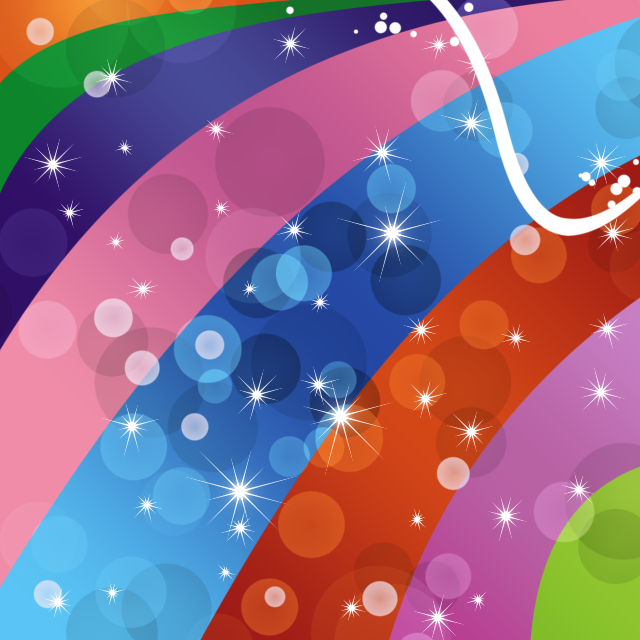
Write a three.js fragment shader that draws this background.

```glsl
// Draws sweeping rainbow bands with translucent bubbles, glints and a white ribbon.
varying vec2 vUv;

float hash(vec2 p) {
  return fract(sin(dot(p, vec2(127.1, 311.7))) * 43758.5453);
}

float fill(float d) {
  return 1. - smoothstep(-.0015, .0015, d);
}

// Cubic through four knots, in diagonal axes: u = x + y, v = y - x
float edgeHeight(float u, vec4 us, vec4 vs) {
  vec4 d = clamp(u, us.x, us.w) - us;
  vec3 s = (vs.yzw - vs.xyz) / (us.yzw - us.xyz);
  vec2 c = (s.yz - s.xy) / (us.zw - us.xy);
  return vs.x + d.x * (s.x + d.y * (c.x + d.z * (c.y - c.x) / (us.w - us.x)));
}

// Covers everything below an edge with a three-stop gradient
void addBand(inout vec3 colour, inout vec3 accent, vec2 p, vec4 us, vec4 vs, vec3 a, vec3 b, vec3 c, vec3 light) {
  float u = p.x + p.y;
  float m = fill((p.y - p.x - edgeHeight(u, us, vs)) * .707);
  float t = (u - us.x) / (us.w - us.x);
  vec3 band = mix(mix(a, b, smoothstep(0., .5, t)), c, smoothstep(.5, 1., t));
  colour = mix(colour, band, m);
  accent = mix(accent, light, m);
}

float bubble(vec2 p, vec2 centre, float r) {
  float d = length(p - centre);
  return fill(d - r) * (.7 + .3 * min(d / r, 1.));
}

float scatterBubbles(vec2 p, float cells, float chance, float seed) {
  float sum = 0.;
  for (int k = 0; k < 9; k++) {
    vec2 id = floor(p * cells) + vec2(mod(float(k), 3.), floor(float(k) / 3.)) - 1.;
    vec2 jitter = vec2(hash(id + seed), hash(id + seed + 5.3));
    float r = mix(.2, .46, hash(id + seed + 9.1)) / cells;
    sum += step(hash(id + seed + 2.7), chance) * bubble(p, (id + jitter) / cells, r);
  }
  return sum;
}

// Bubbles following just below a band edge
float trailBubbles(vec2 p, vec4 us, vec4 vs, float drop) {
  float sum = 0.;
  for (int i = 0; i < 7; i++) {
    float n = float(i);
    float u = mix(us.x + .16, us.w - .12, n / 6.);
    float v = edgeHeight(u, us, vs) - drop * (.5 + hash(vec2(n, drop)));
    sum += bubble(p, .5 * vec2(u - v, u + v), mix(.038, .056, hash(vec2(n, 4.))));
  }
  return sum;
}

// Bright core with twelve thin rays of uneven length
float glint(vec2 p, float size, float seed) {
  float r = length(p);
  float turn = (atan(p.y, p.x + .00001) / 6.2832 + .5) * 12.;
  float reach = size * mix(.4, 1., hash(vec2(floor(turn), seed)));
  float side = abs(sin((fract(turn) - .5) * .5236)) * r;
  float taper = max(1. - r / reach, 0.);
  float ray = (1. - smoothstep(0., .0008 + .0016 * taper, side)) * sqrt(taper);
  float core = r * r / (size * size);
  return ray + exp(-core * 80.) + .25 * exp(-core * 16.);
}

float scatterGlints(vec2 p, float cells, float seed) {
  float sum = 0.;
  for (int k = 0; k < 9; k++) {
    vec2 id = floor(p * cells) + vec2(mod(float(k), 3.), floor(float(k) / 3.)) - 1.;
    vec2 centre = (id + .15 + .7 * vec2(hash(id + seed), hash(id + seed + 3.7))) / cells;
    float size = mix(.012, .056, hash(id + seed + 8.2));
    sum += step(hash(id + seed + 6.4), .72) * glint(p - centre, size, hash(id));
  }
  return sum;
}

// Quadratic stroke whose half-width runs from r0 to r1
float stroke(vec2 p, vec2 a, vec2 b, vec2 c, float r0, float r1) {
  float best = 1.;
  vec2 last = a;
  for (int i = 1; i <= 16; i++) {
    float t = float(i) / 16.;
    vec2 next = mix(mix(a, b, t), mix(b, c, t), t), along = next - last;
    float h = clamp(dot(p - last, along) / dot(along, along), 0., 1.);
    best = min(best, length(p - last - along * h) - mix(r0, r1, t + (h - 1.) / 16.));
    last = next;
  }
  return best;
}

float dotCluster(vec2 p, vec2 centre, vec2 spread, float seed) {
  float m = 0.;
  for (int i = 0; i < 8; i++) {
    vec2 k = vec2(float(i), seed);
    vec2 offset = spread * (2. * vec2(hash(k), hash(k + 3.1)) - 1.);
    m = max(m, fill(length(p - centre - offset) - mix(.003, .01, hash(k + 7.9))));
  }
  return m;
}

void main() {
  vec2 p = vUv;
  // Bands, from the upper left corner down
  vec3 colour = mix(vec3(.96, .57, .18), vec3(.85, .32, .09), smoothstep(0., .17, length(p - vec2(.15, 1))));
  vec3 accent = vec3(.98, .68, .3);
  addBand(colour, accent, p, vec4(.87, 1.006, 1.162, 1.456), vec4(.87, .85, .772, .544), vec3(.05, .52, .17), vec3(.1, .58, .2), vec3(.08, .45, .16), vec3(.2, .85, .4));
  addBand(colour, accent, p, vec4(.698, 1.006, 1.182, 1.677), vec4(.698, .72, .662, .323), vec3(.19, .06, .4), vec3(.28, .29, .59), vec3(.18, .09, .4), vec3(.53, .5, .92));
  addBand(colour, accent, p, vec4(.453, .843, 1.319, 1.885), vec4(.453, .505, .433, .115), vec3(.94, .55, .66), vec3(.75, .33, .56), vec3(.93, .5, .62), vec3(.97, .76, .87));
  vec4 blueU = vec4(.082, .505, 1.235, 1.974), blueV = vec4(.082, .167, .193, -.026);
  addBand(colour, accent, p, blueU, blueV, vec3(.35, .77, .96), vec3(.14, .28, .64), vec3(.36, .77, .96), vec3(.4, .78, .96));
  vec4 redU = vec4(.313, .759, 1.195, 1.757), redV = vec4(-.313, -.205, -.159, -.243);
  addBand(colour, accent, p, redU, redV, vec3(.61, .1, .09), vec3(.83, .28, .09), vec3(.62, .1, .08), vec3(.95, .48, .16));
  addBand(colour, accent, p, vec4(.608, .987, 1.25, 1.535), vec4(-.608, -.471, -.442, -.465), vec3(.72, .22, .56), vec3(.72, .38, .64), vec3(.78, .5, .77), vec3(.9, .62, .88));
  addBand(colour, accent, p, vec4(.829, .916, 1.032, 1.271), vec4(-.829, -.765, -.712, -.729), vec3(.5, .74, .16), vec3(.56, .77, .18), vec3(.66, .84, .26), vec3(.88, .95, .58));

  // Translucent bubbles: dark, light, then pale
  float dark = .1 * scatterBubbles(p, 5., .6, 11.);
  for (int i = 0; i < 5; i++) {
    float angle = .5 + 1.09 * float(i);
    dark += .26 * bubble(p, vec2(.52, .5) + .13 * vec2(cos(angle), sin(angle)), .055);
  }
  float light = .14 * scatterBubbles(p, 4., .7, 23.) + .4 * scatterBubbles(p, 8., .2, 31.);
  light += .5 * trailBubbles(p, blueU, blueV, .08) + .45 * trailBubbles(p, redU, redV, .07);
  colour = mix(colour * (1. - min(dark, .5)), accent, min(light, .85));
  colour = mix(colour, vec3(.96, .92, .97), min(.7 * scatterBubbles(p, 15., .06, 47.), .85));

  // Ribbon and loose dots
  vec2 bend = vec2(.784, .792), base = vec2(.888, .645);
  float ribbon = stroke(p, vec2(.68, 1.006), vec2(.749, .935), bend, .01, .011);
  ribbon = min(ribbon, stroke(p, bend, vec2(.82, .648), base, .011, .0135));
  ribbon = min(ribbon, stroke(p, base, vec2(.94, .643), vec2(1.009, .707), .0135, .006));
  float white = max(fill(ribbon), dotCluster(p, vec2(.95, .73), vec2(.05, .06), 2.));
  white = max(white, dotCluster(p, vec2(.58, .97), vec2(.16, .04), 6.));

  // Scattered glints and a curved trail of large ones
  float shine = scatterGlints(p, 7., 61.);
  for (int i = 0; i < 3; i++) {
    float n = float(i);
    vec2 centre = vec2(.375, .232) + n * vec2(.196, .033) + n * n * vec2(-.0385, .0845);
    shine += glint(p - centre, .1, n + 1.);
  }
  gl_FragColor = vec4(mix(colour, vec3(1), min(max(white, shine), 1.)), 1);
}
```
